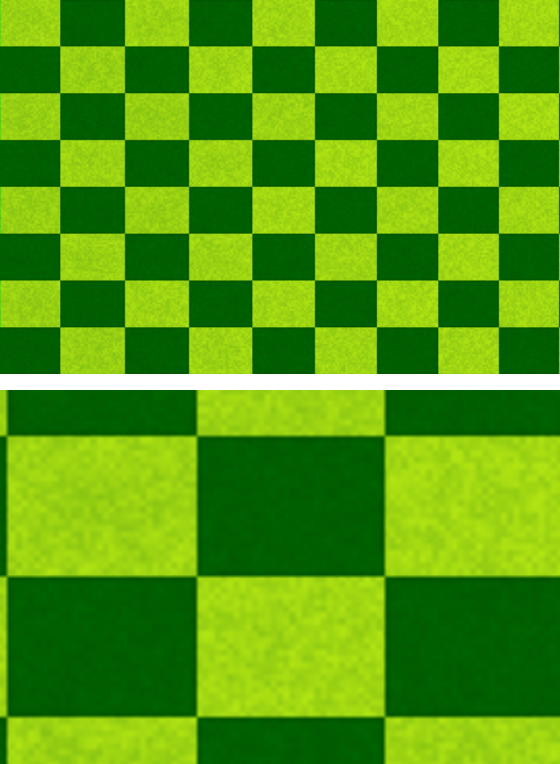
Top, the full canvas; bottom, a detail of the centre.
Give the GLSL for this pattern, as a WebGL 1 fragment shader.

```glsl
precision highp float;
// Woven checkerboard of lime and deep green: nine columns by eight rows.
// Two triangle waves give signed edge distances, whose product selects the
// colour; value noise adds the cloth grain and a hash varies each cell.

uniform vec2 u_resolution;

#define PITCH vec2(0.11094, 0.1252)   // cell size, as a share of the canvas
#define BOW 0.048                     // uneven column spacing
#define EDGE_SOFT 0.0012              // half width of the blended edge
#define GRAIN_FREQ 270.0              // grain cells across the canvas
#define GRAIN 1.5                     // grain contrast
#define CELL_VARIATION 0.22           // shade difference between cells
#define LIME_LOW vec3(0.56, 0.79, 0.07)
#define LIME_HIGH vec3(0.67, 0.875, 0.07)
#define GREEN_LOW vec3(0.008, 0.335, 0.0)
#define GREEN_HIGH vec3(0.0, 0.382, 0.0)

float hash(vec2 p) {
  return fract(sin(dot(p, vec2(12.9898, 78.233))) * 43758.5453);
}

float valueNoise(vec2 p) {
  vec2 i = floor(p);
  vec2 f = fract(p);
  f = f * f * (3.0 - 2.0 * f);
  float low = mix(hash(i), hash(i + vec2(1.0, 0.0)), f.x);
  float high = mix(hash(i + vec2(0.0, 1.0)), hash(i + vec2(1.0, 1.0)), f.x);
  return mix(low, high, f.y);
}

// Positive in even cells, negative in odd ones, zero on their borders.
vec2 alternatingDistance(vec2 cell) {
  return 0.5 - abs(mod(cell + 0.5, 2.0) - 1.0);
}

void main() {
  vec2 uv = gl_FragCoord.xy / u_resolution;
  float aspect = u_resolution.y / u_resolution.x;
  vec2 p = vec2(uv.x, uv.y * aspect);

  // Grid coordinates, counted from the top left, with bowed columns
  float bend = 0.0078 - BOW * (uv.x - 0.59) * (uv.x - 0.59);
  vec2 grid = vec2(uv.x - bend, 1.0 - uv.y + 0.0012) / PITCH;
  vec2 id = floor(grid);

  // Checker mask with smooth edges
  vec2 d = alternatingDistance(grid) * PITCH * vec2(1.0, aspect);
  float soft = max(EDGE_SOFT, 0.7 / u_resolution.x);
  vec2 side = clamp(d / soft, -1.0, 1.0);
  float lime = 0.5 + 0.5 * side.x * side.y;

  // Fine cloth grain over a broader mottling
  float grain = 0.65 * valueNoise(p * GRAIN_FREQ)
              + 0.35 * valueNoise(p * GRAIN_FREQ * 0.5 + 17.3) - 0.5;
  float mottle = valueNoise(p * 38.0 + 5.1) - 0.5;

  // Duller cell centres on the left, brighter cells on the right
  vec2 inner = fract(grid) - 0.5;
  float centre = 1.0 - smoothstep(0.1, 0.6, length(inner));
  float dull = centre * (1.0 - smoothstep(0.3, 0.7, uv.x));
  float cellShade = CELL_VARIATION * (hash(id + 3.7) - 0.5);
  float shade = 0.56 + GRAIN * grain + 0.2 * mottle + cellShade
              + 0.2 * (uv.x - 0.5) - 0.22 * dull;

  vec3 limeColor = mix(LIME_LOW, LIME_HIGH, clamp(shade, -0.3, 1.2));
  vec3 greenColor = mix(GREEN_LOW, GREEN_HIGH,
                        clamp(0.72 + grain + 0.2 * mottle, 0.0, 1.1));

  // Thin dark rim inside the green cells
  float rim = 1.0 - smoothstep(0.0, 0.005, min(abs(d.x), abs(d.y)));
  greenColor *= 1.0 - 0.12 * rim;

  // Greener selvage along the left border
  float selvage = 1.0 - smoothstep(0.001, 0.003, uv.x);
  limeColor.r -= 0.2 * selvage;

  gl_FragColor = vec4(mix(greenColor, limeColor, lime), 1.0);
}
```
